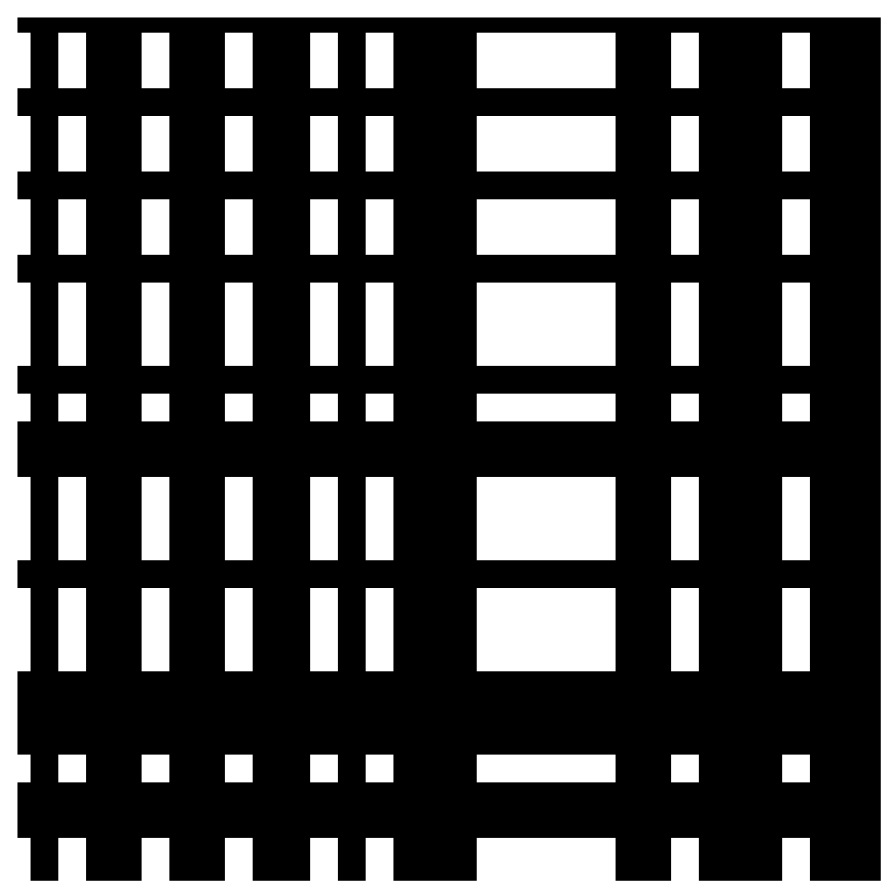
A Shadertoy shader for this pattern:

```glsl
// Antialiased coverage of the interval from a to b, with pixel width px
float interval(float x, float a, float b, float px) {
    return clamp((x - a) / px + 0.5, 0.0, 1.0) * clamp((b - x) / px + 0.5, 0.0, 1.0);
}

// White stripes laid end to end; each run is (black gap, white width) in cells
float stripes(float x, float px, vec2 runs[9]) {
    float start = 0.0, coverage = 0.0;
    for (int i = 0; i < 9; i++) {
        start += runs[i].x;
        coverage = max(coverage, interval(x, start, start + runs[i].y, px));
        start += runs[i].y;
    }
    return coverage;
}

void mainImage(out vec4 fragColor, in vec2 fragCoord) {
    vec2 uv = fragCoord / iResolution.xy;
    uv.y = 1.0 - uv.y;
    vec2 px = 1.0 / iResolution.xy;

    // Cell coordinates, counted from the upper left
    vec2 cell = (uv - vec2(0.0031, 0.0055)) * 32.27;
    vec2 cellPx = px * 32.27;
    cell.x -= 0.07 * step(10.0, cell.x);

    // Uneven rhythm of the openings across and down
    vec2 columnRuns[9] = vec2[9](
        vec2(0, 1), vec2(1, 1), vec2(2, 1), vec2(2, 1), vec2(2, 1),
        vec2(1, 1), vec2(3, 5), vec2(2, 1), vec2(3, 1));
    vec2 rowRuns[9] = vec2[9](
        vec2(1, 2), vec2(1, 2), vec2(1, 2), vec2(1, 3), vec2(1, 1),
        vec2(2, 3), vec2(1, 3), vec2(3, 1), vec2(2, 2));
    float openings = stripes(cell.x, cellPx.x, columnRuns)
                   * stripes(cell.y, cellPx.y, rowRuns);

    // Black plate inside a white margin
    float plate = interval(uv.x, 0.0195, 0.983, px.x)
                * interval(uv.y, 0.0195, 0.983, px.y);

    fragColor = vec4(vec3(1.0 - plate * (1.0 - openings)), 1.0);
}
```
